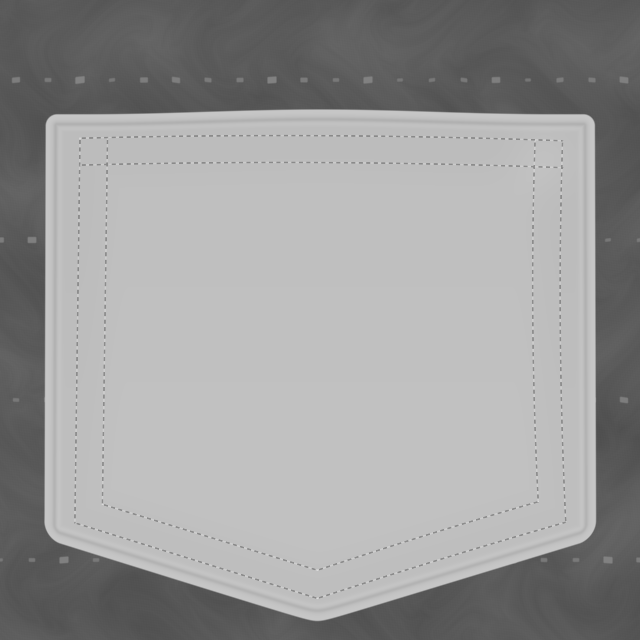
A WebGL 1 fragment shader for this texture map:

```glsl
precision highp float;
// Greyscale map of a stitched patch pocket lying on dark cloudy cloth with pale pegs.
// The pocket is a rounded intersection of edges; its depth drives the rim shading.
// Seams are bowed dashed segments; the cloth is layered warped sines plus a weave.
uniform vec2 u_resolution;

const float CLOTH = 0.352;
const float CLOUD_GAIN = 0.032;
const float PEG_TONE = 0.51;
const vec2 PEG_GRID = vec2(20.0, 4.0);
const float POCKET_TONE = 0.748;
const float RIM_TONE = 0.775;
const float RIM_WIDTH = 0.0155;
const float CORNER_RADIUS = 0.026;
const float TOP_RADIUS = 0.018;
const float TOP_Y = 0.829;
const float HEM_SLOPE = 0.308;
const float TIP_Y = 0.0258;
const float STITCH_PITCH = 0.0117;
const float STITCH_HALF_WIDTH = 0.0009;
const float STITCH_DARK = -0.20;
const float STITCH_LIGHT = 0.055;

float pixel;

float hash(vec2 p) {
  return fract(sin(dot(p, vec2(41.3, 289.1))) * 4375.85);
}

// Soft clouds from rotated, mutually warped sines
float clouds(vec2 p) {
  float sum = 0.0;
  float gain = 0.5;
  p *= 17.0;
  for (int i = 0; i < 6; i++) {
    p += 0.7 * sin(p.yx * 1.3 + float(i) * 2.1);
    sum += gain * sin(p.x + 0.6) * cos(p.y);
    p = mat2(1.28, 1.14, -1.14, 1.28) * p;
    gain *= 0.66;
  }
  return sum;
}

// Intersection of two edges with a rounded corner
float roundMax(float a, float b, float r) {
  vec2 q = vec2(a, b) + r;
  return length(max(q, 0.0)) + min(max(q.x, q.y), 0.0) - r;
}

float pocketDistance(vec2 p) {
  float centre = 0.5005 - 0.0045 * smoothstep(0.2, 0.03, p.y);
  float x = abs(p.x - centre);
  float side = x - mix(0.4315, 0.4285, p.y);
  float top = p.y - TOP_Y + 0.0075 * smoothstep(0.0, 0.36, x);
  float softX = sqrt(x * x + 0.00016);
  float hem = (TIP_Y + HEM_SLOPE * softX - p.y) / sqrt(1.0 + HEM_SLOPE * HEM_SLOPE);
  return roundMax(roundMax(side, hem, CORNER_RADIUS), top, TOP_RADIUS);
}

float line(float x, float centre, float width) {
  float t = (x - centre) / width;
  return exp(-t * t);
}

// Tone offset of a dashed seam from a to b, bowed to its left side
float seam(vec2 p, vec2 a, vec2 b, float bow) {
  float len = length(b - a);
  vec2 dir = (b - a) / len;
  vec2 q = vec2(dot(p - a, dir), dot(p - a, vec2(-dir.y, dir.x)));
  float t = clamp(q.x / len, 0.0, 1.0);
  float away = length(vec2(q.x - t * len, q.y - bow * 4.0 * t * (1.0 - t)));
  float mask = 1.0 - smoothstep(0.0, pixel, away - STITCH_HALF_WIDTH + 0.3 * pixel);
  float phase = abs(fract(q.x / STITCH_PITCH) - 0.5);
  float dash = 1.0 - smoothstep(0.2, 0.34, phase);
  return mask * mix(STITCH_LIGHT, STITCH_DARK, dash);
}

// Two nested outlines and the paired seams across the top
float stitching(vec2 p) {
  float sum = 0.0;
  for (int i = 0; i < 2; i++) {
    float k = float(i);
    vec2 topLeft = vec2(0.125 + 0.043 * k, 0.784);
    vec2 topRight = vec2(0.879 - 0.043 * k, 0.780);
    vec2 lowLeft = vec2(0.117, 0.183) + k * vec2(0.043, 0.029);
    vec2 lowRight = vec2(0.884, 0.184) + k * vec2(-0.043, 0.032);
    vec2 tip = vec2(0.496, 0.065 + 0.044 * k);
    vec2 drop = vec2(0.0, -0.042 * k);
    sum += seam(p, topLeft, lowLeft, 0.0);
    sum += seam(p, topRight, lowRight, -0.006);
    sum += seam(p, lowLeft, tip, 0.0) + seam(p, tip, lowRight, 0.002);
    sum += seam(p, vec2(0.125, 0.784) + drop, vec2(0.879, 0.780) + drop, 0.006);
  }
  return max(sum, STITCH_DARK);
}

// Staggered rows of small tilted pegs
float pegs(vec2 p) {
  vec2 g = p * PEG_GRID;
  g.x += 0.5 * mod(floor(g.y) + 1.0, 2.0);
  vec2 id = floor(g);
  vec2 q = (fract(g) - 0.5) / PEG_GRID;
  float size = hash(id);
  q.y += q.x * 0.3 * (hash(id + 7.0) - 0.5);
  vec2 box = abs(q) - mix(vec2(0.0045, 0.0025), vec2(0.0075, 0.0055), size);
  float d = roundMax(box.x, box.y, 0.002);
  return (1.0 - smoothstep(-pixel, pixel, d)) * mix(0.7, 1.0, size);
}

float clothTone(vec2 p) {
  float weave = sin((p.x + p.y) * 900.0) * sin((p.x - p.y) * 700.0);
  float band = cos((p.y - 0.93) * 25.13);
  float tone = CLOTH + CLOUD_GAIN * clouds(p) + 0.014 * band + 0.005 * weave;
  return mix(tone, PEG_TONE, pegs(p));
}

float pocketTone(vec2 p, float depth) {
  float tone = POCKET_TONE + 0.010 * smoothstep(0.75, 0.2, p.y);
  tone -= 0.012 * (1.0 - smoothstep(0.05, 0.13, depth));
  tone += 0.02 * line(length(p - vec2(0.85, 0.75)), 0.0, 0.05);
  // Rolled rim, its groove and the ridge inside
  tone = mix(RIM_TONE, tone, smoothstep(0.004, RIM_WIDTH, depth));
  tone -= 0.045 * line(depth, RIM_WIDTH, 0.003);
  tone += 0.022 * line(depth, RIM_WIDTH + 0.007, 0.004);
  return tone + stitching(p);
}

void main() {
  vec2 p = gl_FragCoord.xy / u_resolution;
  pixel = 1.0 / min(u_resolution.x, u_resolution.y);
  float d = pocketDistance(p);
  float cover = 1.0 - smoothstep(-pixel, pixel, d);
  float tone = mix(clothTone(p), pocketTone(p, -d), cover);
  gl_FragColor = vec4(vec3(tone), 1.0);
}
```
